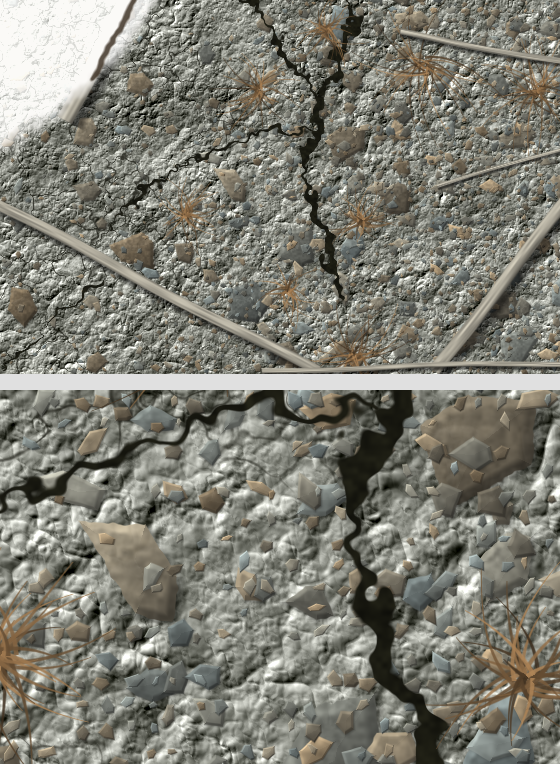
Top, the full canvas; bottom, a detail of the centre.
Write a Shadertoy shader that draws this texture.

```glsl
const vec2 LIGHT = vec2(-.6, .8);
const vec3 BLUE_STONE = vec3(.42, .46, .46), TAN_STONE = vec3(.53, .46, .36);
const vec3 CRACK = vec3(.09, .09, .06), STRAW = vec3(.72, .7, .64);
const vec3 GRASS = vec3(.5, .38, .25), SUNLIT = vec3(.985, .98, .97);
const float SOIL_LEVEL = .515, RELIEF_GAIN = .12, STONE_DENSITY = .55;
// Fissure segments: start, end
const vec4 FISSURES[11] = vec4[11](
  vec4(.95, 1.02, .9, .8), vec4(.9, .8, .83, .67), vec4(.83, .67, .81, .53),
  vec4(.81, .53, .87, .36), vec4(.87, .36, .93, .19), vec4(.66, 1.01, .8, .83),
  vec4(.8, .83, .87, .73), vec4(.82, .66, .66, .65), vec4(.66, .65, .45, .54),
  vec4(.45, .54, .27, .37), vec4(.28, .25, 0, .02));
// Grass tufts: root, reach
const vec3 TUFTS[8] = vec3[8](
  vec3(.69, .76, .13), vec3(1.14, .82, .2), vec3(.5, .43, .1), vec3(.95, .05, .16),
  vec3(1.44, .75, .17), vec3(.77, .22, .09), vec3(.97, .41, .09), vec3(.87, .92, .1));

float hash(vec2 p) {
  vec3 q = fract(p.xyx * .1031);
  q += dot(q, q.yzx + 33.33);
  return fract((q.x + q.y) * q.z);
}
vec2 hash2(vec2 p) { return vec2(hash(p), hash(p + vec2(37, 91))); }
float noise(vec2 p) {
  vec2 i = floor(p), f = smoothstep(0., 1., p - i);
  return mix(mix(hash(i), hash(i + vec2(1, 0)), f.x),
             mix(hash(i + vec2(0, 1)), hash(i + 1.), f.x), f.y);
}
float fbm(vec2 p) { return .5 * noise(p) + .3 * noise(p * 2.1 + 7.) + .2 * noise(p * 4.3 + 19.); }
float inside(float d, float soft) { return 1. - smoothstep(-soft, soft, d); }

// Cellular noise: two nearest distances
vec2 cells(vec2 p) {
  vec2 base = floor(p), near = vec2(9);
  for (int k = 0; k < 9; k++) {
    vec2 id = base + vec2(k % 3, k / 3) - 1.;
    float d = length(id + hash2(id) - p);
    near = d < near.x ? vec2(d, near.x) : vec2(near.x, min(near.y, d));
  }
  return near;
}
float rubble(vec2 p) { return .25 + .75 * smoothstep(.35, 1., p.x + .5 * (.6 - p.y)); }

// Soil height: uneven crumbs at four scales
float relief(vec2 p) {
  float h = 0., f = 21.;
  for (int i = 0; i < 4; i++) {
    vec2 q = p * f + float(i) * 7.3;
    float d = cells(q + .8 * noise(q * 2.3)).x;
    h += (1.5 * noise(q * .4) * (1. - d * d) + .35 * noise(q * 1.7)) / f;
    f *= 1.9;
  }
  return h;
}
float segment(vec2 p, vec2 a, vec2 b) {
  p -= a; b -= a;
  return length(p - b * clamp(dot(p, b) / dot(b, b), 0., 1.));
}

// Angular stones with bevels and contact shadows
void addStones(inout vec3 col, vec2 p, float freq, float grain, float px) {
  vec2 g = p * freq;
  for (int k = 0; k < 9; k++) {
    vec2 id = floor(g) + vec2(k % 3, k / 3) - 1., r = hash2(id + freq * 3.), facet;
    if (hash(id + freq) > STONE_DENSITY * rubble(id / freq)) continue;
    float c = cos(6.283 * r.x), s = sin(6.283 * r.x), d = -9.;
    mat2 rot = mat2(c, s, -s, c);
    vec2 q = rot * (g - id - .3 - .4 * r), light = rot * LIGHT;
    q.y *= 1. + .9 * r.y;
    float size = mix(.2, .45, hash(id + 5.));
    for (float n = 0.; n < 5.; n++) {
      float a = 1.2566 * (n + .6 * hash(id + n * 11.));
      vec2 normal = vec2(cos(a), sin(a));
      float e = dot(q, normal) - size * mix(.6, 1., hash(id + n * 17. + 3.));
      if (e > d) { d = e; facet = normal; }
    }
    d += .04 * (grain - .5);
    float lit = dot(facet, light);
    col *= 1. - .6 * inside(d, .08) * inside(lit + .15, .45);
    vec3 tone = mix(BLUE_STONE, TAN_STONE, hash(id + 41.)) * mix(.75, 1.25, r.y);
    tone *= (1. + .3 * lit * smoothstep(-.09, -.04, d) + .5 * dot(q, light)) * (.8 + .4 * grain);
    col = mix(col, tone, .92 * inside(d, freq * px));
  }
}

// Fibrous round stem with cast shadow
void addStem(inout vec3 col, vec2 p, vec2 a, vec2 b, float w, float px) {
  vec2 dir = normalize(b - a), side = vec2(-dir.y, dir.x);
  float along = dot(p - a, dir), facing = dot(side, LIGHT);
  float y = (dot(p - a, side) + .004 * sin(along * 9. + a.y * 20.)) / w;
  float ends = inside(-along, px) * inside(along - length(b - a), px);
  col *= 1. - .55 * ends * inside(abs(y + 1.2 * facing) - 1.2, .7);
  float shade = .78 + .35 * noise(vec2(along * 14., y * 3. + a.x * 30.)) + .2 * y * facing - .28 * y * y;
  col = mix(col, STRAW * shade, ends * inside(abs(y) - 1., px / w));
}

// Fan of curved dry blades
void addTuft(inout vec3 col, vec2 p, vec3 tuft, float px) {
  p -= tuft.xy;
  if (length(p) > tuft.z * 1.3) return;
  for (float i = 0.; i < 36.; i++) {
    vec2 seed = vec2(i, tuft.x * 100.), r = hash2(seed), dir = vec2(cos(6.283 * r.x), sin(6.283 * r.x));
    float len = tuft.z * mix(.3, 1.1, r.y), t = dot(p, dir) / len;
    float d = abs(dot(p, vec2(-dir.y, dir.x)) - len * (hash(seed + 9.) - .5) * (1.5 * t * t - .3));
    float blade = step(0., t) * step(t, 1.) * inside(d - .0018 * (1.2 - t), px);
    col = mix(col, GRASS * mix(.45, 1.4, hash(seed + 23.)), .85 * blade);
  }
}

void mainImage(out vec4 fragColor, in vec2 fragCoord) {
  vec2 p = fragCoord / iResolution.y, warp = vec2(fbm(p * 14.), fbm(p * 14. + 50.)) - .5;
  float px = 1. / iResolution.y, grain = .5 * noise(p * 90.) + .5 * noise(p * 190.);
  warp += .25 * vec2(noise(p * 70.), noise(p * 70. + 9.)) - .125;
  // Soil
  float slope = (relief(p) - relief(p + LIGHT * .003)) / .003;
  vec3 col = vec3(SOIL_LEVEL + RELIEF_GAIN * slope + .3 * (fbm(p * 7.) - .5) + .25 * (grain - .5));
  col -= vec3(.008, 0, .036);
  // Hairline cracks
  for (float f = 5.5; f < 14.; f += 8.) {
    vec2 near = cells((p + warp * .07) * f + 3.);
    float presence = smoothstep(.4, .6, noise(p * 6. + f * 4.)) * (1.1 - .8 * rubble(p));
    col = mix(col, CRACK, .8 * presence * inside((near.y - near.x) / f * .5 - .0015, .0015));
  }
  for (float f = 7.; f < 50.; f *= 1.9) addStones(col, p, f, grain, px);
  // Open fissures
  float gap = 1., ragged = 1.6 * noise(p * 17. + 4.) + .4 * grain - .1;
  for (int i = 0; i < 11; i++) {
    float w = i < 5 ? .011 : i < 7 ? .008 : .004;
    gap = min(gap, segment(p + warp * .08, FISSURES[i].xy, FISSURES[i].zw) - w * ragged);
  }
  col = mix(col * (1. - .25 * inside(gap, .012)), CRACK * (.6 + grain), inside(gap, .002));
  // Dry plants
  for (int i = 0; i < 8; i++) addTuft(col, p, TUFTS[i], px);
  addStem(col, p, vec2(-.02, .46), vec2(.85, .005), .014, px);
  addStem(col, p, vec2(1.16, .01), vec2(1.53, .48), .017, px);
  addStem(col, p, vec2(.7, .01), vec2(1.53, .03), .007, px);
  addStem(col, p, vec2(1.07, .915), vec2(1.53, .83), .008, px);
  addStem(col, p, vec2(1.17, .5), vec2(1.53, .61), .005, px);
  addStem(col, p, vec2(.36, 1.03), vec2(.17, .68), .022, px);
  // Sunlit corner and shadow
  float sun = smoothstep(-.02, .05, p.y - .59 - .43 * p.x - 1.15 * p.x * p.x + .06 * warp.x);
  col = mix(col, min(col * .5 + .77, SUNLIT), sun);
  float shadow = segment(p + warp * .02, vec2(.37, 1.02), vec2(.25, .79));
  col = mix(col, GRASS * .4, .8 * inside(shadow - .007, .004));
  fragColor = vec4(clamp(col, 0., 1.), 1);
}
```
